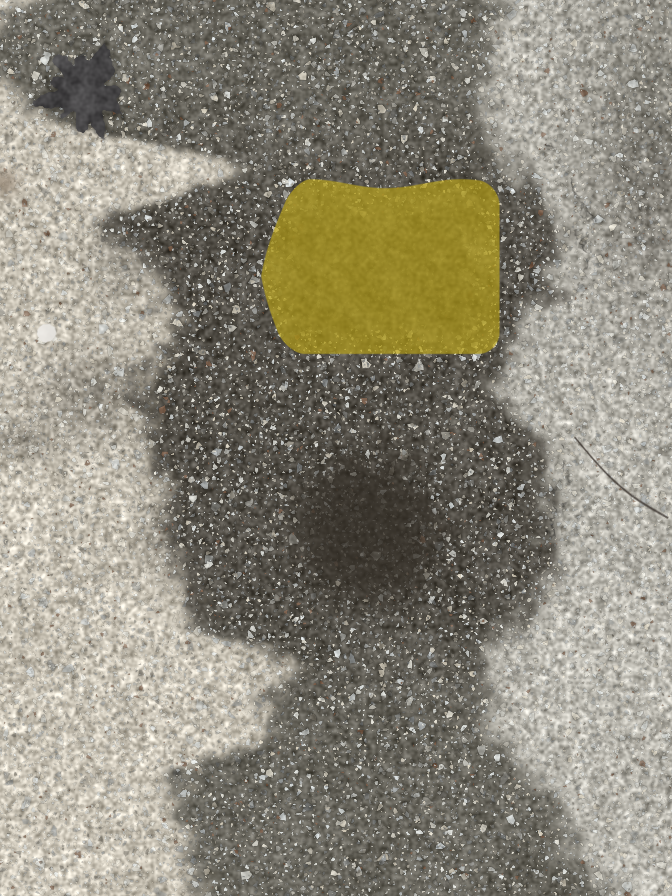
This texture is drawn by a Shadertoy shader. Its source:

```glsl
// Wet band borders, sampled evenly from bottom to top
const float wetLeft[17] = float[](.215, .208, .19, .30, .31, .215, .195, .175, .156, .137, .18, .18, .12, .26, .03, -.03, .04);
const float wetRight[17] = float[](.677, .638, .60, .547, .544, .586, .62, .628, .618, .566, .586, .62, .622, .58, .54, .544, .56);

vec2 hash2(vec2 p) {
  vec3 q = fract(p.xyx * vec3(.1031, .1030, .0973));
  q += dot(q, q.yzx + 33.33);
  return fract((q.xx + q.yz) * q.zy);
}

float gradDot(vec2 cell, vec2 f, vec2 corner) {
  float a = 6.2832 * hash2(cell + corner).x;
  return dot(vec2(cos(a), sin(a)), f - corner);
}

float gradNoise(vec2 p) {
  vec2 i = floor(p), f = fract(p), u = f * f * (3. - 2. * f);
  return mix(mix(gradDot(i, f, vec2(0)), gradDot(i, f, vec2(1, 0)), u.x),
             mix(gradDot(i, f, vec2(0, 1)), gradDot(i, f, vec2(1)), u.x), u.y);
}

float fbm(vec2 p) {
  float sum = 0., amp = 1.;
  for (int i = 0; i < 4; i++) {
    sum += amp * gradNoise(p);
    p = mat2(1.6, 1.2, -1.2, 1.6) * p + 7.3;
    amp *= .55;
  }
  return sum;
}

mat2 rotation(float a) { return mat2(cos(a), sin(a), -sin(a), cos(a)); }

float segmentDist(vec2 p, vec2 a, vec2 b) {
  vec2 d = b - a;
  return length(p - a - d * clamp(dot(p - a, d) / dot(d, d), 0., 1.));
}

float spot(vec2 p, vec2 center, vec2 radii) {
  vec2 q = (p - center) / radii;
  return exp(-dot(q, q));
}

// Smooth coverage of the inside of a distance
float fill(float dist, float blur) { return 1. - smoothstep(-blur, blur, dist); }

// One angular chip per cell: coverage, dark rim, tone
vec3 chips(vec2 p, float scale, float amount) {
  vec2 g = p * scale, id = floor(g), h = hash2(id), k = hash2(id + 71.7);
  vec2 d = rotation(6.28 * k.x) * (fract(g) - .5 - .4 * (h - .5));
  d.y *= 1. + .8 * k.y;
  float dist = 0.;
  for (int i = 0; i < 5; i++) {
    float n = float(i), a = 1.2566 * n + .9 * fract(k.y * 9. + n * .37);
    dist = max(dist, dot(d, vec2(cos(a), sin(a))) * mix(.85, 1.3, fract(k.x * 11. + n * .61)));
  }
  dist -= mix(.12, .29, h.y * h.y);
  float blur = .55 * scale / iResolution.y, present = step(hash2(id + 19.1).x, amount);
  return vec3(present * fill(dist, blur), present * fill(dist - .06, .06 + blur), hash2(id + 43.).y);
}

float wetDepth(vec2 p) {
  float y = clamp(p.y * 16., 0., 15.999), t = smoothstep(0., 1., fract(y));
  int k = int(y);
  return min(p.x - mix(wetLeft[k], wetLeft[k + 1], t), mix(wetRight[k], wetRight[k + 1], t) - p.x);
}

// Rounded slab with a pointed left side and wavy top and bottom
float slabDist(vec2 p) {
  vec2 q = p - vec2(.4245, .7);
  float bow = abs(q.y + .008) / .097;
  q.x -= .037 * mix(bow, bow * bow, .55) * fill(q.x + .055, .075);
  q.y -= .005 * cos(37. * (p.x - .345)) * smoothstep(-.08, .08, q.y);
  vec2 e = abs(q) - vec2(.109, .071);
  return length(max(e, 0.)) + min(max(e.x, e.y), 0.) - .024;
}

void mainImage(out vec4 fragColor, in vec2 fragCoord) {
  vec2 p = fragCoord / iResolution.y;
  p.x += .375 - .5 * iResolution.x / iResolution.y;
  float px = 1. / iResolution.y;
  float broad = fbm(p * 9.), rough = fbm(p * 38. + 11.);
  float grain = gradNoise(p * 105.) + 1.1 * gradNoise(p * 215.);

  // Dry and wet pavement, with a ragged border
  float depth = wetDepth(p) + .034 * (broad + rough) + .014 * grain;
  float wet = smoothstep(-.022, .024, depth);
  float damp = .85 * spot(p, vec2(.73, .86), vec2(.085, .2)) + .6 * spot(p, vec2(.11, .56), vec2(.07, .05))
             + .8 * spot(p, vec2(.2, .4), vec2(.04)) + .5 * spot(p, vec2(.025, .505), vec2(.04, .02))
             + .5 * spot(p, vec2(.14, .71), vec2(.04, .05));
  wet = max(wet, clamp(damp * (.75 + .7 * rough + .4 * broad), 0., .8));
  vec3 dry = mix(vec3(.80, .775, .72), vec3(.745, .735, .70), smoothstep(.3, .6, p.x));
  dry += .07 * broad + .09 * rough + .23 * grain;
  vec3 soaked = mix(vec3(.315, .30, .27), vec3(.405, .395, .36), smoothstep(.16, .40, abs(p.y - .54)));
  soaked += .05 * (broad + rough) + .15 * grain;
  vec3 col = mix(dry, soaked, wet);

  // Dark pool, with fewer chips toward its middle
  float pool = spot(p, vec2(.412, .41) + .012 * rough, vec2(.1, .105));
  pool = smoothstep(.2, .85, pool + .2 * rough);
  col = mix(col, vec3(.22, .20, .17) + .03 * grain, .9 * pool);

  // Aggregate at several sizes
  float slab = slabDist(p);
  float cover = (1. - .85 * pool) * (1. - .85 * smoothstep(0., .04, .012 * rough - slab));
  for (int i = 0; i < 5; i++) {
    float n = float(i);
    vec3 c = chips(rotation(.4 + 1.1 * n) * p + 3.7 * n + 5., 52. * pow(1.36, n), .36 + .06 * n);
    vec3 tint = mix(vec3(1.03, .99, .9), vec3(.97, 1., 1.01), fract(c.z * 7.));
    vec3 stone = tint * mix(mix(.46, 1., sqrt(c.z)), mix(.36, .96, c.z), wet);
    stone = mix(stone, vec3(.5, .38, .3), step(.97, fract(c.z * 13.)));
    col *= 1. - .16 * c.y * cover;
    col = mix(col, stone + .14 * grain, c.x * cover * mix(.62, .85, wet));
  }

  // Broken cracks and a thin twig
  vec2 w = p + .02 * vec2(rough, broad), bend = vec2(.652, .775);
  float crack = min(segmentDist(w, vec2(.615, .835), bend), segmentDist(w, bend, vec2(.658, .70)));
  crack = min(crack, segmentDist(w, vec2(.632, .50), vec2(.618, .39)));
  col *= 1. - .55 * fill(crack - .001, .002 + px) * smoothstep(-.3, .2, gradNoise(p * 60.));
  w = p + vec2(0., .01 * sin(32. * (p.x - .64)));
  float twig = segmentDist(w, vec2(.642, .512), vec2(.745, .42));
  col = mix(col, vec3(.2, .17, .15), .75 * fill(twig - .001, px));

  // Ragged dark leaf
  vec2 l = p - vec2(.095, .899);
  float a = atan(l.y, l.x);
  float leaf = length(l) - .04 - .006 * cos(5. * a + 1.2) - .007 * cos(3. * a + 2.9) - .006 * cos(11. * a) - .014 * rough;
  col *= 1. - .3 * fill(leaf, .01);
  col = mix(col, vec3(.27, .265, .27) + .09 * rough + .06 * grain, fill(leaf, px));

  // Pale pebble and a brown stain
  float pebble = length(p - vec2(.053, .628)) - .010 - .004 * rough;
  col = mix(col, vec3(.9, .89, .87) + .05 * rough, fill(pebble, px));
  col = mix(col, vec3(.55, .49, .42), .7 * spot(p, vec2(.006, .796), vec2(.015)));

  // Translucent yellow slab
  float streak = gradNoise(rotation(.6) * p * vec2(14., 55.));
  vec3 yellow = vec3(.60, .54, .17) + .03 * streak + .02 * broad;
  col = mix(col, yellow + vec3(.33, .32, .25) * (col - .34), fill(slab, px));

  fragColor = vec4(clamp(col, 0., 1.), 1.);
}
```
